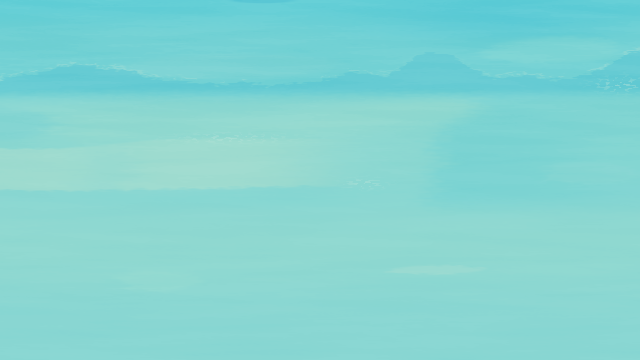
Reproduce this background procedurally as a WebGL 2 fragment shader.

```glsl
#version 300 es
precision highp float;

uniform vec2 u_resolution;
out vec4 outColor;

vec2 hash2(vec2 cell) {
    vec2 q = vec2(dot(cell, vec2(127.1, 311.7)), dot(cell, vec2(269.5, 183.3)));
    return fract(sin(q) * 43758.5);
}

// Distance to the nearest scattered point, used for ragged paint
float cellular(vec2 p) {
    vec2 cell = floor(p);
    float nearest = 2.0;
    for (int j = -1; j <= 1; j++) {
        for (int i = -1; i <= 1; i++) {
            vec2 neighbor = cell + vec2(i, j);
            nearest = min(nearest, length(neighbor + hash2(neighbor) - p));
        }
    }
    return nearest;
}

// Layered sines drawn out along the brush direction, about -1 to 1
float brush(vec2 p) {
    float sum = 0.0, amplitude = 0.5;
    for (int i = 0; i < 5; i++) {
        float k = float(i);
        sum += amplitude * sin(p.x + 1.7 * k + 1.8 * sin(p.y * 0.7 + k)) * sin(p.y + 2.3 * k + sin(p.x * 0.8));
        p = mat2(1.7, 0.25, -0.3, 1.8) * p;
        amplitude *= 0.6;
    }
    return sum;
}

float bump(float x, float center, float width) {
    float d = (x - center) / width;
    return exp(-d * d);
}

float blob(vec2 p, vec2 center, vec2 size) {
    vec2 d = (p - center) / size;
    return exp(-dot(d, d));
}

// Blob with a flat middle and a firm painted edge
float dab(vec2 p, vec2 center, vec2 size) {
    return smoothstep(0.2, 0.55, blob(p, center, size));
}

float band(float x, float low, float high, float soft) {
    return smoothstep(low - soft, low + soft, x) * (1.0 - smoothstep(high - soft, high + soft, x));
}

void main() {
    vec2 uv = gl_FragCoord.xy / u_resolution;
    float strokes = brush(uv * vec2(9.0, 55.0));
    float grain = cellular(uv * vec2(45.0, 110.0)) - 0.5;
    float fleck = cellular(uv * vec2(95.0, 190.0)) - 0.5;
    vec2 p = uv + vec2(0.03, 0.006) * strokes + vec2(0.025, 0.006) * grain;

    vec3 aqua = vec3(0.535, 0.84, 0.825);
    vec3 hillBlue = vec3(0.375, 0.785, 0.825);

    // Water: aqua below, slightly greener through the middle
    vec3 color = mix(aqua, vec3(0.57, 0.85, 0.815), 0.8 * bump(p.y, 0.31, 0.13));
    color = mix(color, vec3(0.56, 0.85, 0.815), 0.5 * band(p.y, 0.5, 0.72, 0.05));
    color = mix(color, vec3(0.51, 0.84, 0.825), 0.5 * blob(p, vec2(0.4, 0.45), vec2(0.3, 0.03)));
    color = mix(color, vec3(0.5, 0.83, 0.825), 0.6 * dab(p, vec2(0.0, 0.66), vec2(0.08, 0.05)));

    // Blue wash on the right, leaning outward as it rises
    float lean = p.x - 0.67 - 0.8 * max(p.y - 0.63, 0.0);
    float wash = smoothstep(-0.03, 0.04, lean) * band(p.y, 0.43, 0.74, 0.04);
    color = mix(color, vec3(0.47, 0.825, 0.825), 0.8 * wash * (1.0 - 0.35 * smoothstep(0.78, 1.0, p.x)));
    color = mix(color, aqua, 0.6 * dab(p, vec2(0.93, 0.52), vec2(0.08, 0.03)));

    // Pale sand bar with a crisp lower edge and a slanting upper arm
    float barTop = 0.585 + 0.03 * smoothstep(0.05, 0.3, p.x);
    float bar = band(p.y, 0.468 + 0.012 * smoothstep(0.05, 0.35, uv.x), barTop, 0.004);
    color = mix(color, vec3(0.645, 0.865, 0.81), bar * (0.75 - 0.25 * bump(p.x, 0.17, 0.05)) * (1.0 - smoothstep(0.38, 0.6, p.x)));
    float arm = bump(p.y, 0.64 + 0.09 * smoothstep(0.4, 0.8, p.x), 0.05) * band(p.x, 0.1, 0.75, 0.06);
    color = mix(color, vec3(0.59, 0.855, 0.81), 0.6 * arm);

    // Sky above the horizon
    vec3 sky = mix(vec3(0.45, 0.82, 0.83), vec3(0.39, 0.81, 0.84), smoothstep(0.88, 1.0, p.y));
    sky = mix(sky, vec3(0.35, 0.79, 0.84), 0.7 * blob(p, vec2(0.78, 0.95), vec2(0.2, 0.07)));
    sky = mix(sky, vec3(0.5, 0.83, 0.83), 0.6 * dab(p, vec2(0.36, 0.815), vec2(0.16, 0.035)));
    sky = mix(sky, vec3(0.51, 0.84, 0.83), 0.6 * dab(p, vec2(0.87, 0.86), vec2(0.11, 0.035)));
    sky = mix(sky, vec3(0.3, 0.75, 0.82), 0.6 * dab(uv, vec2(0.41, 1.0), vec2(0.05, 0.009)));
    color = mix(color, sky, smoothstep(0.7, 0.76, p.y));

    // Distant hills, firm at the crest and fading into the water
    float crest = 0.768 + 0.05 * bump(uv.x, 0.13, 0.11) + 0.03 * bump(uv.x, 0.55, 0.05)
        + 0.09 * bump(uv.x, 0.68, 0.06) + 0.02 * bump(uv.x, 0.82, 0.07) + 0.09 * bump(uv.x, 1.0, 0.07);
    crest += 0.003 * sin(uv.x * 71.0) + 0.014 * grain + 0.008 * fleck;
    float hills = smoothstep(-0.003, 0.003, crest - uv.y) * smoothstep(0.725, 0.76, p.y);
    color = mix(color, hillBlue, 0.7 * hills);
    float rim = bump(uv.y, crest + 0.005, 0.004) * smoothstep(0.0, 0.3, strokes + fleck);
    color = mix(color, vec3(0.58, 0.85, 0.83), 0.6 * rim * (1.0 - bump(uv.x, 0.68, 0.09)));

    // Light dabs: foam flecks, and strokes in the water
    float foam = blob(uv, vec2(0.36, 0.617), vec2(0.08, 0.013)) + blob(uv, vec2(0.57, 0.49), vec2(0.03, 0.014))
        + blob(uv, vec2(0.97, 0.765), vec2(0.04, 0.02));
    color = mix(color, vec3(0.71, 0.89, 0.85), 0.5 * foam * smoothstep(0.0, 0.15, fleck));
    color = mix(color, vec3(0.63, 0.86, 0.82), 0.6 * dab(p, vec2(0.68, 0.25), vec2(0.07, 0.011)));
    color = mix(color, vec3(0.59, 0.86, 0.82), 0.5 * dab(p, vec2(0.25, 0.22), vec2(0.06, 0.03)));

    // Sparse crisp streaks and grain, stronger toward the top
    float streak = smoothstep(0.2, 0.26, strokes + 0.3 * grain) - smoothstep(0.2, 0.26, 0.3 * fleck - strokes);
    float texture_ = 0.5 * strokes + 0.45 * streak + 0.3 * fleck;
    color += vec3(0.021, 0.008, 0.005) * texture_ * mix(0.5, 1.2, smoothstep(0.4, 0.85, uv.y));
    outColor = vec4(clamp(color, 0.0, 1.0), 1.0);
}
```
